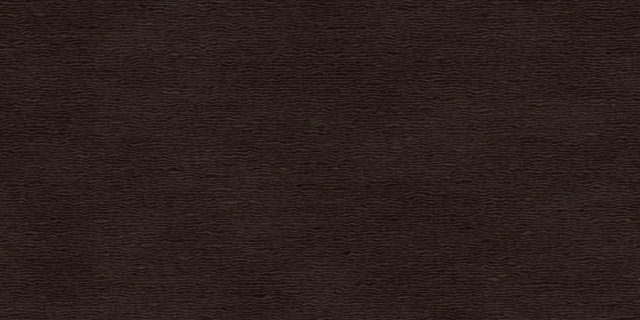
Write a Shadertoy shader that draws this texture.

```glsl
// Dark brown embossed paper: fine horizontal ribs, slightly wavy and broken.
// A warped sine forms the ribs, small value noise adds the grain between them,
// and 2x2 supersampling smooths the result.

float hash(ivec2 cell) {
    uvec2 q = uvec2(cell) * uvec2(1597u, 3812u) + 7919u;
    uint h = (q.x ^ (q.y << 7)) * 747796u + q.y * 28913u;
    h = (h ^ (h >> 15)) * 739981u;
    h = (h ^ (h >> 13)) * 668265u;
    h ^= h >> 16;
    return float(h & 65535u) / 65535.0;
}

// Value noise centred on zero
float noise(vec2 p) {
    ivec2 cell = ivec2(floor(p));
    vec2 f = fract(p);
    f = f * f * (3.0 - 2.0 * f);
    float low = mix(hash(cell), hash(cell + ivec2(1, 0)), f.x);
    float high = mix(hash(cell + ivec2(0, 1)), hash(cell + ivec2(1, 1)), f.x);
    return mix(low, high, f.y) - 0.5;
}

// Light and shade of the surface, roughly unit deviation around zero
float relief(vec2 p) {
    // Bend the ribs in small steps so that they wriggle, merge and break
    float bend = 0.7 * noise(p * vec2(22.0, 50.0))
               + 0.75 * noise(p * vec2(60.0, 75.0) + 31.0);
    float phase = 6.28318 * (p.y * 104.0 + bend);
    float strength = 1.3 + 1.5 * noise(p * vec2(35.0, 70.0) + 73.0);
    float ribs = strength * (sin(phase) - 0.2 * cos(2.0 * phase));

    // Short grain, uneven rows and faint broad patches
    float grain = 1.9 * noise(p * vec2(130.0, 190.0) + 11.0);
    float rows = 0.6 * noise(p * vec2(9.0, 60.0) + 91.0);
    float patches = 0.7 * noise(p * vec2(5.0, 8.0) + 57.0);
    return ribs + grain + rows + patches;
}

void mainImage(out vec4 fragColor, in vec2 fragCoord) {
    float shade = 0.0;
    for (int i = 0; i < 4; i++) {
        vec2 offset = vec2(i % 2, i / 2) * 0.5 - 0.25;
        shade += 0.25 * relief((fragCoord + offset) / iResolution.y);
    }

    vec3 brown = vec3(0.161, 0.118, 0.100);
    vec3 contrast = vec3(0.033, 0.034, 0.031);
    fragColor = vec4(brown + contrast * clamp(shade, -2.2, 2.8), 1.0);
}
```
